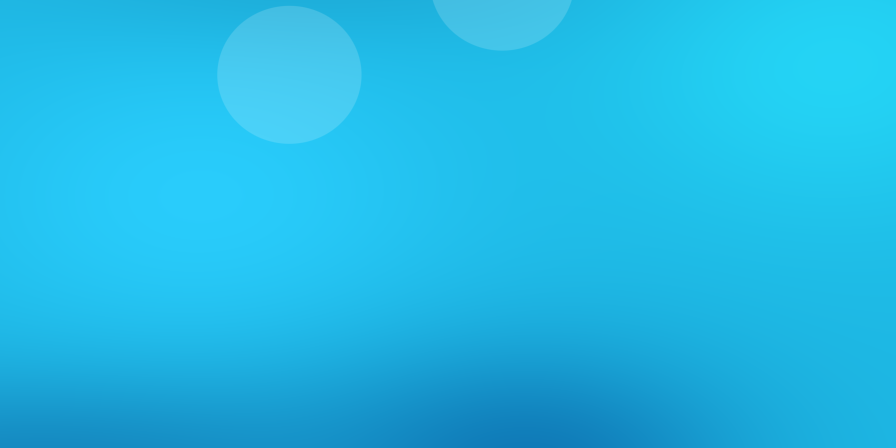
This background is drawn by a WebGL 1 fragment shader. Its source:

```glsl
precision highp float;
// Soft blue backdrop: wide elliptical glows and shades blended over a flat base,
// with two translucent pale discs near the top edge.
// Coordinates run from 0 to 2 across and 0 to 1 upward.

uniform vec2 u_resolution;

const vec2 CANVAS = vec2(2.0, 1.0);

// Palette
const vec3 BASE_BLUE  = vec3(0.115, 0.720, 0.893);
const vec3 SKY_GLOW   = vec3(0.160, 0.800, 0.985);
const vec3 CYAN_GLOW  = vec3(0.140, 0.830, 0.960);
const vec3 TOP_SHADE  = vec3(0.110, 0.650, 0.820);
const vec3 LEFT_SHADE = vec3(0.070, 0.480, 0.710);
const vec3 DEEP_SHADE = vec3(0.055, 0.460, 0.705);
const vec3 DISC_TINT  = vec3(1.0);

// Discs
const float DISC_ALPHA  = 0.165;
const vec2  DISC_RADIUS = vec2(0.161, 0.154);
const vec2  DISC_LEFT   = vec2(0.646, 0.833);
const vec2  DISC_TOP    = vec2(1.121, 1.041);

// Gaussian falloff, one at the centre
float glow(vec2 p, vec2 center, vec2 radius) {
  vec2 d = (p - center) / radius;
  return exp(-dot(d, d));
}

// Antialiased ellipse coverage
float disc(vec2 p, vec2 center, float pixel) {
  float d = (length((p - center) / DISC_RADIUS) - 1.0) * DISC_RADIUS.y;
  return 1.0 - smoothstep(-pixel, pixel, d);
}

void main() {
  vec2 p = gl_FragCoord.xy / u_resolution * CANVAS;
  float pixel = 0.75 / min(u_resolution.y, 0.5 * u_resolution.x);

  // Light areas
  vec3 color = BASE_BLUE;
  color = mix(color, SKY_GLOW, glow(p, vec2(0.45, 0.56), vec2(0.60, 0.38)));
  color = mix(color, CYAN_GLOW, glow(p, vec2(1.86, 0.86), vec2(0.52, 0.36)));

  // Dark areas along the top and bottom
  color = mix(color, TOP_SHADE, 0.7 * glow(p, vec2(0.70, 1.06), vec2(0.65, 0.15)));
  color = mix(color, LEFT_SHADE, 0.8 * glow(p, vec2(0.10, -0.05), vec2(0.85, 0.21)));
  color = mix(color, DEEP_SHADE, 0.95 * glow(p, vec2(1.18, -0.05), vec2(0.46, 0.26)));

  // Translucent discs
  color = mix(color, DISC_TINT, DISC_ALPHA * disc(p, DISC_LEFT, pixel));
  color = mix(color, DISC_TINT, DISC_ALPHA * disc(p, DISC_TOP, pixel));

  gl_FragColor = vec4(color, 1.0);
}
```
